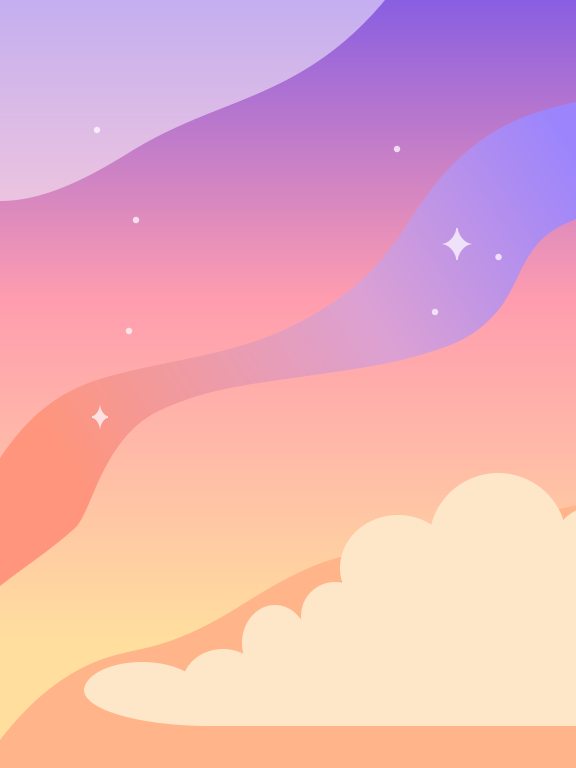
This background is drawn by a WebGL 2 fragment shader. Its source:

```glsl
#version 300 es
precision highp float;
// A pastel sunset sky: a hazy corner, a winding ribbon, stars, a hill and a cloud.
// Flowing outlines are Hermite curves; the cloud is a union of ellipses cut by a
// rounded underside. The canvas measures 5.76 by 7.68 units, origin lower left.

uniform vec2 u_resolution;
out vec4 fragColor;

// Antialiased coverage of the region where d is negative
float cover(float d) {
    float slope = length(vec2(dFdx(d), dFdy(d)));
    return clamp(0.5 - d / max(slope, 1e-5), 0.0, 1.0);
}

// Hermite segment between knots given as (x, height, slope)
float bend(float x, vec3 a, vec3 b) {
    float w = b.x - a.x;
    float t = clamp((x - a.x) / w, 0.0, 1.0);
    float u = 1.0 - t;
    return a.y * u * u * (1.0 + 2.0 * t) + b.y * t * t * (3.0 - 2.0 * t)
         + w * t * u * (a.z * u - b.z * t);
}

// Smooth outline through five knots, continued straight after the last
float outline(float x, vec3 a, vec3 b, vec3 c, vec3 d, vec3 e) {
    float h = x < b.x ? bend(x, a, b)
            : x < c.x ? bend(x, b, c)
            : x < d.x ? bend(x, c, d) : bend(x, d, e);
    return h + e.z * max(x - e.x, 0.0);
}

// Approximate signed distance to an ellipse
float ellipse(vec2 p, vec2 center, vec2 radii) {
    return (length((p - center) / radii) - 1.0) * min(radii.x, radii.y);
}

// Four-pointed star with hollow sides
float sparkle(vec2 p, vec2 center, vec2 size) {
    vec2 q = abs(p - center) / size;
    float hollow = 1.0 - length(max(1.0 - q, 0.0));
    return max(hollow, max(q.x, q.y) - 1.0);
}

float ribbon(vec2 p) {
    float top = outline(p.x, vec3(0.0, 3.10, 1.5), vec3(1.3, 3.97, 0.24),
        vec3(3.0, 4.46, 0.53), vec3(4.1, 5.48, 1.6), vec3(5.76, 6.66, 0.22));
    vec3 middle = vec3(3.0, 3.91, 0.15);
    float left = outline(p.x, vec3(0.0, 1.82, 0.78), vec3(0.75, 2.40, 0.9),
        vec3(1.0, 2.90, 2.1), vec3(1.8, 3.66, 0.38), middle);
    float right = outline(p.x, middle, vec3(4.3, 4.16, 0.32),
        vec3(5.0, 4.60, 1.25), vec3(5.2, 4.96, 2.1), vec3(5.76, 5.49, 0.45));
    float bottom = p.x < middle.x ? left : right;
    return cover(p.y - top) * cover(bottom - p.y);
}

float cloud(vec2 p) {
    // Puffs as (center, radii), over a sloping fill
    vec4 puffs[7] = vec4[7](
        vec4(1.42, 0.77, 0.58, 0.29), vec4(2.23, 0.83, 0.41, 0.36),
        vec4(2.75, 1.25, 0.33, 0.38), vec4(3.35, 1.52, 0.34, 0.34),
        vec4(3.98, 2.00, 0.58, 0.53), vec4(4.98, 2.26, 0.69, 0.69),
        vec4(5.92, 2.23, 0.38, 0.38));
    float d = p.y - min(0.78 + 0.585 * (p.x - 1.85), 2.25);
    for (int i = 0; i < 7; i++) d = min(d, ellipse(p, puffs[i].xy, puffs[i].zw));
    // Flat underside, rounded at its left end
    float base = ellipse(min(p, vec2(2.10, 0.78)), vec2(2.10, 0.78), vec2(1.26, 0.36));
    return cover(max(d, base));
}

float stars(vec2 p) {
    vec2 dots[6] = vec2[6](vec2(0.97, 6.38), vec2(1.36, 5.48), vec2(3.97, 6.19),
        vec2(4.985, 5.11), vec2(4.35, 4.56), vec2(1.29, 4.37));
    float d = 10.0;
    for (int i = 0; i < 6; i++) d = min(d, length(p - dots[i]) - 0.032);
    float large = sparkle(p, vec2(4.57, 5.24), vec2(0.165, 0.21));
    float small = sparkle(p, vec2(1.0, 3.51), vec2(0.11, 0.14));
    return max(cover(d), max(cover(large), cover(small)));
}

void main() {
    vec2 p = gl_FragCoord.xy / u_resolution.y * 7.68;

    // Sky: violet to pink to pale gold
    vec3 pink = vec3(1.0, 0.615, 0.686);
    vec3 color = mix(vec3(1.0, 0.87, 0.62), pink, smoothstep(0.0, 1.0, 0.0)
        + clamp((p.y - 1.3) / 3.38, 0.0, 1.0));
    color = mix(color, vec3(0.54, 0.37, 0.885), clamp((p.y - 4.68) / 3.0, 0.0, 1.0));

    // White haze in the upper left
    float hazeEdge = outline(p.x, vec3(0.0, 5.67, 0.0), vec3(1.3, 6.16, 0.62),
        vec3(2.1, 6.55, 0.40), vec3(3.85, 7.68, 1.2), vec3(4.2, 8.2, 1.8));
    color = mix(color, vec3(1.0), 0.5 * cover(hazeEdge - p.y));

    // Ribbon: coral to orchid to periwinkle along its length
    float along = dot(p - vec2(0.0, 2.48), vec2(0.84, 0.54));
    vec3 ribbonColor = mix(vec3(1.0, 0.585, 0.485), vec3(0.86, 0.63, 0.83),
        clamp((along - 0.85) / 3.39, 0.0, 1.0));
    ribbonColor = mix(ribbonColor, vec3(0.61, 0.52, 0.99),
        clamp((along - 4.24) / 2.57, 0.0, 1.0));
    color = mix(color, ribbonColor, ribbon(p));

    color = mix(color, vec3(1.0, 0.98, 1.0), 0.75 * stars(p));

    // Hill, then the cloud in front of it
    float hillTop = outline(p.x, vec3(0.0, 0.28, 1.3), vec3(1.0, 1.08, 0.38),
        vec3(1.5, 1.21, 0.25), vec3(2.4, 1.62, 0.63), vec3(3.45, 2.12, 0.22));
    color = mix(color, vec3(1.0, 0.706, 0.54), cover(p.y - hillTop));
    color = mix(color, vec3(0.996, 0.902, 0.784), cloud(p));

    fragColor = vec4(color, 1.0);
}
```
